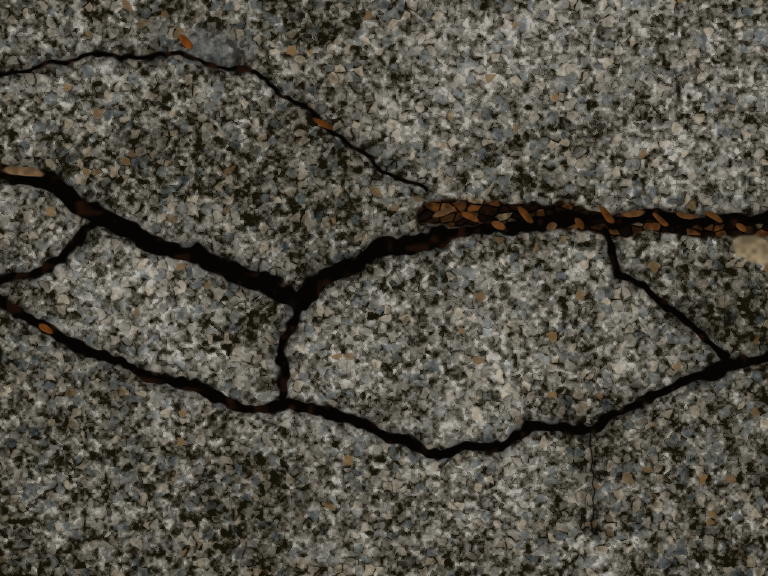
Give the GLSL for this texture, as a Shadertoy shader.

```glsl
float hash(vec2 p) {
    return fract(sin(dot(p, vec2(127.1, 311.7))) * 43758.5453);
}

vec2 hash2(vec2 p) {
    return vec2(hash(p), hash(p + 37.7));
}

float noise(vec2 p) {
    vec2 i = floor(p), f = fract(p);
    f = f * f * (3.0 - 2.0 * f);
    return mix(mix(hash(i), hash(i + vec2(1, 0)), f.x),
               mix(hash(i + vec2(0, 1)), hash(i + 1.0), f.x), f.y);
}

vec2 wobble(vec2 p, float scale) {
    return vec2(noise(p * scale), noise(p * scale + 71.3)) - 0.5;
}

// Cell grains: x = shade, y = tint, z = distance to the grain border
vec3 grains(vec2 p) {
    vec2 cell = floor(p), nearest = cell;
    float d1 = 9.0, d2 = 9.0;
    for (int y = -1; y <= 1; y++)
    for (int x = -1; x <= 1; x++) {
        vec2 c = cell + vec2(x, y);
        float d = length(c + 0.1 + 0.8 * hash2(c) - p);
        if (d < d1) { d2 = d1; d1 = d; nearest = c; }
        else d2 = min(d2, d);
    }
    return vec3(hash(nearest + 5.1), hash(nearest + 19.4), d2 - d1);
}

float segment(vec2 p, vec2 a, vec2 b) {
    vec2 ab = b - a;
    return length(p - a - ab * clamp(dot(p - a, ab) / dot(ab, ab), 0.0, 1.0));
}

float path(vec2 p, vec2 a, vec2 b, vec2 c, vec2 d) {
    return min(segment(p, a, b), min(segment(p, b, c), segment(p, c, d)));
}

float patchAt(vec2 p, vec2 center, vec2 radius) {
    vec2 q = (p - center) / radius;
    return exp(-dot(q, q));
}

// Signed distance to the network of cracks
float cracks(vec2 p) {
    float wide = path(p, vec2(-0.02, 0.70), vec2(0.08, 0.69), vec2(0.17, 0.62), vec2(0.35, 0.55));
    wide = min(wide, path(p, vec2(0.35, 0.55), vec2(0.52, 0.485), vec2(0.66, 0.57), vec2(0.77, 0.593)));
    float lip = path(p, vec2(0.77, 0.593), vec2(0.90, 0.605), vec2(1.05, 0.622), vec2(1.36, 0.624));
    float low = path(p, vec2(-0.02, 0.485), vec2(0.17, 0.38), vec2(0.45, 0.29), vec2(0.505, 0.30));
    low = min(low, path(p, vec2(0.505, 0.30), vec2(0.765, 0.215), vec2(0.86, 0.222), vec2(0.92, 0.264)));
    low = min(low, path(p, vec2(0.92, 0.264), vec2(1.025, 0.26), vec2(1.25, 0.36), vec2(1.36, 0.39)));
    float link = path(p, vec2(0.52, 0.485), vec2(0.49, 0.39), vec2(0.495, 0.34), vec2(0.495, 0.30));
    link = min(link, path(p, vec2(-0.02, 0.505), vec2(0.08, 0.535), vec2(0.13, 0.57), vec2(0.165, 0.61)));
    link = min(link, path(p, vec2(1.05, 0.60), vec2(1.075, 0.53), vec2(1.17, 0.46), vec2(1.265, 0.375)));
    float thin = path(p, vec2(-0.02, 0.87), vec2(0.14, 0.90), vec2(0.31, 0.91), vec2(0.42, 0.88));
    thin = min(thin, path(p, vec2(0.42, 0.88), vec2(0.555, 0.79), vec2(0.65, 0.72), vec2(0.74, 0.665)));
    float hair = segment(p, vec2(1.025, 0.255), vec2(1.03, 0.07));
    float d = min(min(wide - 0.015, lip - 0.010), min(low - 0.0085, link - 0.007));
    return min(d, min(thin - 0.0035, hair - 0.0005));
}

vec3 concrete(vec2 p) {
    vec2 q = p + 0.008 * wobble(p, 80.0);
    vec3 coarse = grains(q * 62.0), fine = grains(q * 125.0 + 40.0);
    float pebble = smoothstep(0.0, 0.35, coarse.z) * smoothstep(0.45, 0.75, coarse.x);
    float tone = 0.325 + 0.42 * (noise(q * 95.0) - 0.5) + 0.30 * (noise(p * 190.0) - 0.5);
    tone += 0.24 * (fine.x - 0.5) - 0.07 * (1.0 - smoothstep(0.0, 0.25, fine.z));
    tone = mix(tone, 0.26 + 0.27 * coarse.y + 0.12 * noise(p * 150.0), 0.65 * pebble);
    // Broad weathering
    tone += 0.16 * (noise(p * 7.0) - 0.5) + 0.13 * (noise(p * 19.0) - 0.5);
    tone += 0.07 * patchAt(p, vec2(0.87, 0.42), vec2(0.28, 0.15));
    tone += 0.06 * patchAt(p, vec2(0.22, 0.47), vec2(0.16, 0.09));
    tone += 0.05 * patchAt(p, vec2(0.75, 0.88), vec2(0.30, 0.14));
    tone -= 0.06 * patchAt(p, vec2(0.35, 0.74), vec2(0.26, 0.12));
    tone -= 0.07 * patchAt(p, vec2(1.24, 0.50), vec2(0.12, 0.09));
    tone -= 0.04 * patchAt(p, vec2(0.30, 0.12), vec2(0.35, 0.16));
    tone = clamp(tone, 0.07, 0.66);
    vec3 color = tone + vec3(0.013, 0.0, -0.037);
    color += (coarse.y - 0.5) * pebble * vec3(0.06, 0.0, -0.07);
    float rust = pebble * step(0.96, hash(coarse.xy));
    return mix(color, vec3(0.40, 0.28, 0.13), 0.6 * rust);
}

vec3 litter(vec2 p) {
    vec3 bit = grains((p + 0.012 * wobble(p, 40.0)) * vec2(42.0, 68.0));
    vec3 color = mix(vec3(0.06, 0.035, 0.02), vec3(0.36, 0.22, 0.10), bit.x * bit.x);
    color = mix(color, vec3(0.46, 0.39, 0.28), smoothstep(0.8, 0.95, bit.y));
    return color * smoothstep(-0.05, 0.25, bit.z) * (0.55 + 0.7 * noise(p * 130.0));
}

vec3 addLeaf(vec3 base, vec2 p, vec2 center, float angle, vec2 size, vec3 color) {
    vec2 q = p - center + 0.006 * wobble(p, 50.0);
    q = vec2(cos(angle) * q.x + sin(angle) * q.y, cos(angle) * q.y - sin(angle) * q.x) / size;
    float mask = 1.0 - smoothstep(0.8, 1.15, length(q));
    return mix(base, color * (0.75 + 0.4 * noise(p * 110.0) - 0.15 * q.y), mask);
}

void mainImage(out vec4 fragColor, in vec2 fragCoord) {
    vec2 p = fragCoord / iResolution.y;
    vec2 q = p + 0.018 * wobble(p, 22.0) + 0.009 * wobble(p, 75.0);
    vec3 tan1 = vec3(0.42, 0.33, 0.23), orange = vec3(0.42, 0.23, 0.08);
    vec3 color = concrete(p);
    float smear = patchAt(q, vec2(0.37, 0.918), vec2(0.055, 0.025));
    color = mix(color, vec3(0.41, 0.42, 0.43), 0.6 * smear);

    // Debris bed, then the dark gaps with soft shaded rims
    float bed = path(q, vec2(0.75, 0.63), vec2(0.90, 0.628), vec2(1.05, 0.615), vec2(1.36, 0.607)) - 0.021;
    color = mix(color, litter(p), 1.0 - smoothstep(-0.004, 0.004, bed));
    float gap = cracks(q);
    color *= 1.0 - 0.4 * exp(-max(gap, 0.0) * 110.0);
    vec3 depth = mix(vec3(0.018, 0.014, 0.010), vec3(0.12, 0.06, 0.03), smoothstep(0.6, 1.0, noise(p * 65.0)));
    color = mix(color, depth, 1.0 - smoothstep(-0.002, 0.0025, gap));

    // Small leaf scraps along the bed
    for (int i = 0; i < 12; i++) {
        vec2 r = hash2(vec2(i, 8.3));
        vec2 center = vec2(0.77 + 0.047 * float(i), 0.605 + 0.028 * r.x);
        color = addLeaf(color, p, center, r.y * 2.0 - 1.0, vec2(0.010 + 0.012 * r.x, 0.006), mix(orange, tan1, r.y) * 0.8);
    }
    color = addLeaf(color, p, vec2(0.04, 0.702), -0.1, vec2(0.036, 0.009), tan1);
    color = addLeaf(color, p, vec2(0.323, 0.926), -0.9, vec2(0.016, 0.008), orange);
    color = addLeaf(color, p, vec2(0.56, 0.785), -0.6, vec2(0.020, 0.006), orange * 0.8);
    color = addLeaf(color, p, vec2(0.08, 0.43), -0.6, vec2(0.014, 0.007), orange);
    color = addLeaf(color, p, vec2(1.31, 0.567), -0.3, vec2(0.042, 0.024), vec3(0.50, 0.44, 0.34));
    fragColor = vec4(color, 1.0);
}
```
